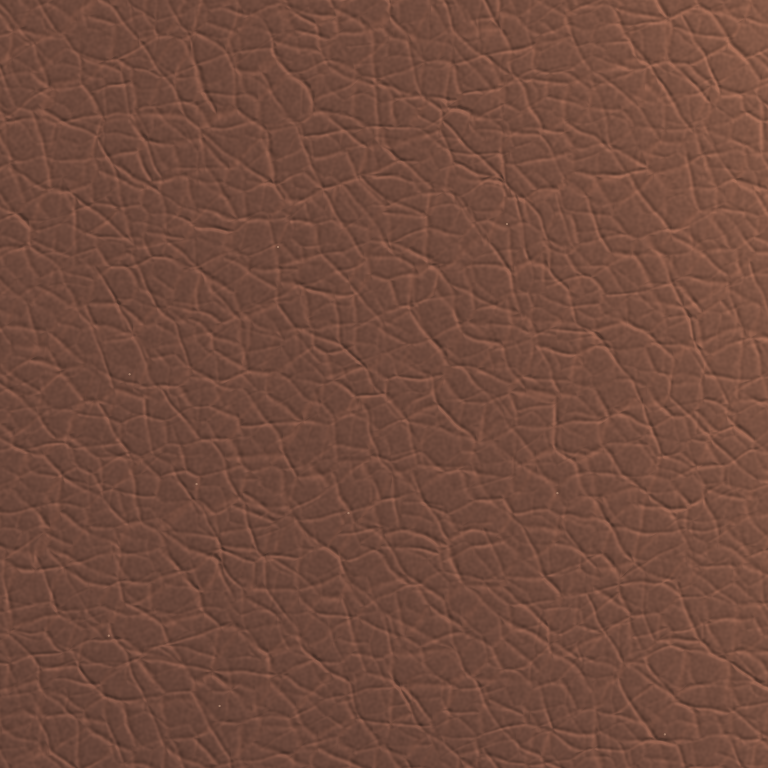
Reproduce this texture procedurally as a three.js fragment shader.

```glsl
varying vec2 vUv;

const vec3 SHADE_BROWN = vec3(0.354, 0.238, 0.202);
const vec3 LIT_BROWN = vec3(0.560, 0.378, 0.298);
const vec3 CREASE_TINT = vec3(0.066, 0.035, 0.022);
const vec3 SPECK_COLOR = vec3(0.72, 0.56, 0.46);

const vec2 LIGHT_DIR = vec2(0.56, 0.83);
const float LIGHT_STEP = 0.0013;
const float RELIEF_GAIN = 0.35;
const float GRAIN_GAIN = 0.115;
const float MOTTLE_GAIN = 0.02;

const vec2 LEVEL_AXIS = vec2(0.98, 0.20);
const vec2 LEVEL_SCALE = vec2(18.0, 25.0);
const vec2 SLANT_AXIS = vec2(0.57, -0.82);
const vec2 SLANT_SCALE = vec2(13.0, 19.0);
const vec2 FINE_AXIS = vec2(0.80, 0.60);
const vec2 FINE_SCALE = vec2(25.0, 31.0);

const float SPECK_GRID = 5.0;
const float SPECK_RADIUS = 0.0022;
const float SPECK_SHARE = 0.2;

vec2 hash2(vec2 p) {
  vec3 q = fract(vec3(p.xyx) * vec3(0.1031, 0.1030, 0.0973));
  q += dot(q, q.yzx + 33.33);
  return fract((q.xx + q.yz) * q.zy);
}

float cornerSlope(vec2 cell, vec2 f, vec2 corner) {
  return dot(hash2(cell + corner) * 2.0 - 1.0, f - corner);
}

float gradientNoise(vec2 p) {
  vec2 cell = floor(p);
  vec2 f = fract(p);
  vec2 s = f * f * f * (f * (f * 6.0 - 15.0) + 10.0);
  float low = mix(cornerSlope(cell, f, vec2(0.0)), cornerSlope(cell, f, vec2(1.0, 0.0)), s.x);
  float high = mix(cornerSlope(cell, f, vec2(0.0, 1.0)), cornerSlope(cell, f, vec2(1.0)), s.x);
  return mix(low, high, s.y);
}

// Distance to the nearest border between Voronoi cells
float cellBorder(vec2 p) {
  vec2 cell = floor(p);
  vec2 f = fract(p);
  vec2 nearCell = vec2(0.0);
  vec2 nearSeed = vec2(0.0);
  float best = 8.0;
  for (int j = -1; j <= 1; j++) {
    for (int i = -1; i <= 1; i++) {
      vec2 g = vec2(float(i), float(j));
      vec2 seed = g + hash2(cell + g) - f;
      float d = dot(seed, seed);
      if (d < best) {
        best = d;
        nearCell = g;
        nearSeed = seed;
      }
    }
  }
  float border = 8.0;
  for (int j = -2; j <= 2; j++) {
    for (int i = -2; i <= 2; i++) {
      vec2 g = nearCell + vec2(float(i), float(j));
      vec2 seed = g + hash2(cell + g) - f;
      vec2 gap = seed - nearSeed;
      if (dot(gap, gap) > 0.0001) {
        border = min(border, dot(0.5 * (nearSeed + seed), normalize(gap)));
      }
    }
  }
  return border;
}

// One net of creases, stretched along an axis, with uneven depth
float creaseNet(vec2 p, vec2 axis, vec2 scale, float width, float offset) {
  vec2 q = vec2(dot(p, axis), dot(p, vec2(-axis.y, axis.x))) * scale + offset;
  float d = cellBorder(q) / width;
  float depth = clamp(0.66 + 0.9 * gradientNoise(q * 0.9 + 31.0), 0.2, 1.1);
  return depth * (exp(-d * d) + 0.08 * exp(-0.15 * d * d));
}

float creaseDepth(vec2 p) {
  vec2 broad = vec2(gradientNoise(p * 5.0 + 3.0), gradientNoise(p * 5.0 + 47.0));
  vec2 small = vec2(gradientNoise(p * 30.0 + 11.0), gradientNoise(p * 30.0 + 71.0));
  vec2 q = p + 0.026 * broad + 0.007 * small;
  return 0.95 * creaseNet(q, LEVEL_AXIS, LEVEL_SCALE, 0.076, 20.0)
       + creaseNet(q, SLANT_AXIS, SLANT_SCALE, 0.060, 60.0)
       + 0.45 * creaseNet(q, FINE_AXIS, FINE_SCALE, 0.085, 110.0);
}

// Rare pale dust specks
float specks(vec2 p) {
  vec2 cell = floor(p * SPECK_GRID);
  vec2 center = (cell + 0.1 + 0.8 * hash2(cell + 17.0)) / SPECK_GRID;
  float present = step(hash2(cell + 83.0).x, SPECK_SHARE);
  return present * (1.0 - smoothstep(0.3, 1.0, length(p - center) / SPECK_RADIUS));
}

void main() {
  // Broad light from the upper right
  float side = vUv.x * vUv.x * vUv.x;
  float light = 0.23 + 0.23 * side + 0.11 * vUv.y + 0.22 * side * vUv.y;
  vec3 color = mix(SHADE_BROWN, LIT_BROWN, light);

  // Crease walls, lit and shaded
  vec2 stepToLight = LIGHT_DIR * LIGHT_STEP;
  float ahead = creaseDepth(vUv + stepToLight);
  float behind = creaseDepth(vUv - stepToLight);
  float relief = clamp(ahead - behind, -0.9, 0.6);
  float valley = min(0.5 * (ahead + behind), 1.1);

  // Fine grain and soft mottling
  float grain = gradientNoise(vUv * 170.0) + 0.6 * gradientNoise(vUv * 85.0 + 9.0);
  float mottle = gradientNoise(vUv * 9.0 + 5.0);
  color *= 1.0 + RELIEF_GAIN * relief + GRAIN_GAIN * grain + MOTTLE_GAIN * mottle;
  color += CREASE_TINT * valley * (0.6 + 0.5 * relief);

  color = mix(color, SPECK_COLOR, 0.7 * specks(vUv));
  gl_FragColor = vec4(color, 1.0);
}
```
